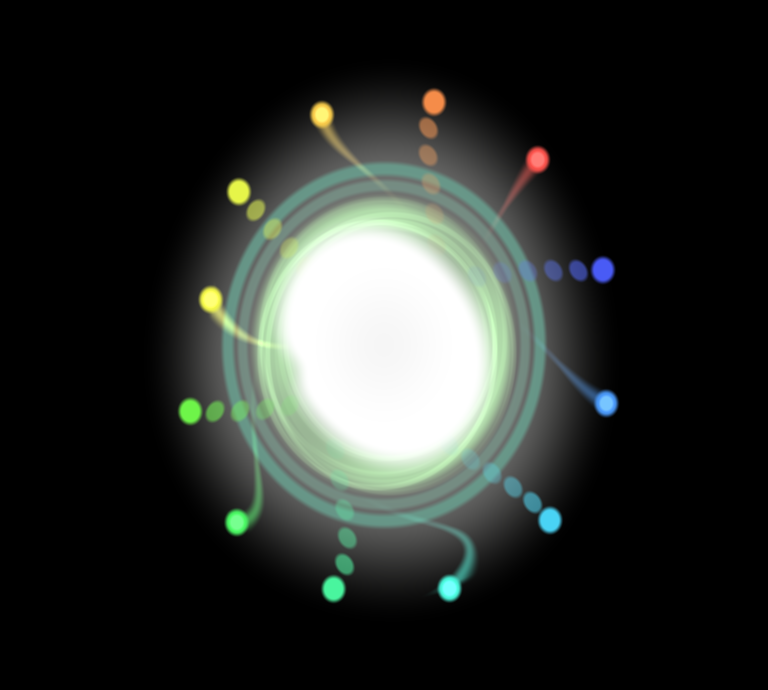
Write a Shadertoy shader that draws this background.

```glsl
// A white glowing orb in teal rings, with twelve rainbow sparks trailing inward on black.

// Angular drift of each trail in degrees: linear and quadratic in steps inward.
const vec2 BEND[12] = vec2[12](
    vec2(1.5, 0.35), vec2(1.0, 1.1), vec2(0.4, -0.5), vec2(13.5, -5.3),
    vec2(2.8, -1.15), vec2(6.0, -4.4), vec2(2.0, 0.3), vec2(8.0, -1.15),
    vec2(0.0, 0.1), vec2(0.6, -1.9), vec2(1.0, -0.9), vec2(0.0, -0.3));
const float STEP_LENGTH = 0.0385;

float hash(float n) {
    n = fract(n * 0.1031);
    n *= n + 33.33;
    return fract(n * (n + n));
}

vec3 hueColor(float hue) {
    vec3 rainbow = clamp(abs(mod(hue * 6.0 + vec3(0, 4, 2), 6.0) - 3.0) - 1.0, 0.0, 1.0);
    return 0.96 * mix(vec3(1), rainbow, 0.7);
}

float softDisc(float dist, float radius) {
    return smoothstep(radius, radius * 0.6, dist);
}

float softRing(float r, float radius, float halfWidth) {
    return smoothstep(halfWidth, halfWidth * 0.3, abs(r - radius));
}

// Direction of a trail after a number of steps inward.
float trailAngle(int k, float steps) {
    return radians(16.9 - 30.0 * float(k) + steps * (BEND[k].x + BEND[k].y * steps));
}

vec3 addSpark(vec3 col, vec2 p, float r, float angle, int k) {
    float fk = float(k);
    float headRadius = 0.375 - 0.09 * exp(-0.65 * abs(fk - 7.1));
    vec3 tint = hueColor(0.65 - 0.0585 * fk - 0.07 * exp(-4.0 * (fk - 7.0) * (fk - 7.0)));

    if (k % 2 == 0) {
        // String of fading beads
        for (int i = 5; i >= 1; i--) {
            float s = float(i);
            float a = trailAngle(k, s);
            vec2 away = p - (headRadius - s * STEP_LENGTH) * vec2(cos(a), sin(a));
            // Beads flatten along a diagonal as they move inward
            float squash = dot(away, vec2(0.707, fk > 5.0 && fk < 9.0 ? -0.707 : 0.707));
            float bead = softDisc(sqrt(dot(away, away) + 0.8 * squash * squash), 0.021);
            col = mix(col, mix(tint, vec3(0.65, 0.85, 0.75), 0.1 * s), bead * (0.7 - 0.11 * s));
        }
    } else {
        // Continuous tapering tail
        float s = (headRadius - r) / STEP_LENGTH;
        float turn = angle - trailAngle(k, s);
        turn = atan(sin(turn), cos(turn));
        float slope = r * radians(BEND[k].x + 2.0 * BEND[k].y * s) / STEP_LENGTH;
        float away = abs(turn) * r / sqrt(1.0 + slope * slope);
        float width = mix(0.02, 0.007, clamp(s / 2.2, 0.0, 1.0));
        float fade = smoothstep(-0.1, 0.2, s) * smoothstep(4.2, 1.5, s) * exp(-0.4 * s);
        col += tint * 0.6 * fade * smoothstep(width, 0.0, away);
    }

    // Head with a paler heart
    float a = trailAngle(k, 0.0);
    float away = length(p - headRadius * vec2(cos(a), sin(a)));
    vec3 head = tint + 0.18 * float(k % 2) * softDisc(away, 0.014);
    return mix(col, head, softDisc(away, 0.0225));
}

void mainImage(out vec4 fragColor, in vec2 fragCoord) {
    vec2 p = (fragCoord - 0.5 * iResolution.xy) / iResolution.y;
    p.x *= 1.128 * 1.113 * iResolution.y / iResolution.x;
    float r = length(p);
    float angle = atan(p.y, p.x);

    // Grey halo, uneven around the orb
    float haloR = length(p * vec2(1.05, 1.0)) + 0.008 * sin(angle * 3.0 + 0.6);
    vec3 col = vec3(0.43, 0.43, 0.425) * smoothstep(0.415, 0.22, haloR);

    // Teal rings
    col = mix(col, vec3(0.41, 0.64, 0.57), 0.8 * softRing(r, 0.255, 0.014));
    col = mix(col, vec3(0.48, 0.63, 0.57), 0.6 * softRing(r, 0.231, 0.012));

    // Pale green disc, thinner at the upper right and lower left
    float thin = pow(0.5 + 0.5 * sin(2.0 * angle), 4.0);
    float disc = smoothstep(0.223, 0.195, r);
    col = mix(col, vec3(0.73, 0.92, 0.70), disc * (0.88 - 0.3 * thin));

    // Fine off-centre streaks
    for (int i = 0; i < 12; i++) {
        float n = float(i) * 3.0 + 1.0;
        vec2 shift = 0.03 * (vec2(hash(n), hash(n + 50.0)) - 0.5);
        float streak = softRing(length(p - shift), 0.165 + 0.05 * hash(n + 90.0), 0.006);
        col += vec3(0.09, 0.13, 0.08) * streak * (hash(n + 20.0) - 0.3);
    }

    for (int k = 0; k < 12; k++) col = addSpark(col, p, r, angle, k);

    // White core, lopsided with a dent at the left
    float dentTurn = atan(sin(angle - 3.35), cos(angle - 3.35));
    float coreR = 0.169 - 0.014 * sin(2.0 * angle) - 0.014 * exp(-25.0 * dentTurn * dentTurn);
    vec3 core = vec3(mix(0.965, 1.0, smoothstep(0.0, 0.13, r)));
    col = mix(col, core, smoothstep(coreR + 0.022, coreR - 0.022, r));

    fragColor = vec4(clamp(col, 0.0, 1.0), 1.0);
}
```
